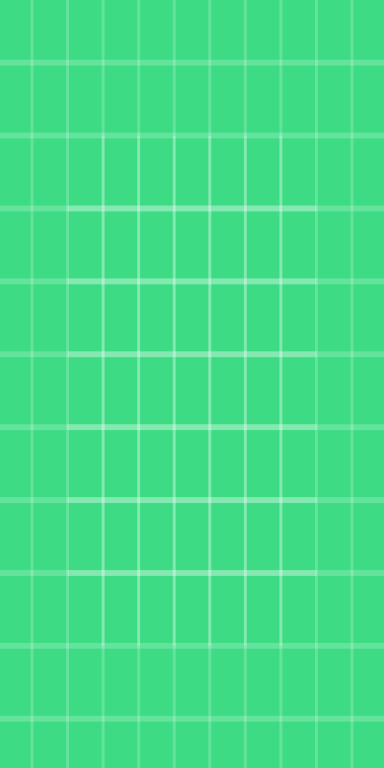
A Shadertoy shader for this pattern:

```glsl
// Green field ruled by a 10 x 10 grid of translucent white lines, with a second
// set of 6 x 6 shorter strokes brightening the middle of the same grid.
// Each line is a box-filtered distance to the nearest integer in cell space.

const vec3 FIELD_COLOR = vec3(0.239, 0.863, 0.518);
const vec3 LINE_COLOR = vec3(1.0);
const float LINE_OPACITY = 0.2;
const float LINE_WIDTH = 0.08;                   // in cells
const vec2 CELL_SIZE = vec2(0.09259, 0.09492);   // fraction of the canvas
const vec2 FIRST_LINE = vec2(0.08333, 0.0816);   // from the top left
const vec2 INNER_LINES = vec2(2.0, 7.0);         // first and last bright line
const vec2 INNER_SPAN = vec2(1.0, 8.0);          // where bright lines start and end

// Share of a pixel covered by the line nearest to each coordinate
vec2 lineCoverage(vec2 cell, vec2 pixel) {
    vec2 dist = abs(cell - round(cell));
    vec2 low = max(dist - 0.5 * pixel, vec2(-0.5 * LINE_WIDTH));
    vec2 high = min(dist + 0.5 * pixel, vec2(0.5 * LINE_WIDTH));
    return clamp((high - low) / pixel, 0.0, 1.0);
}

// Smooth-edged mask of the interval from range.x to range.y
vec2 insideRange(vec2 cell, vec2 range, vec2 pixel) {
    vec2 edgeDist = min(cell - range.x, range.y - cell);
    return clamp(edgeDist / pixel + 0.5, 0.0, 1.0);
}

vec3 blendLine(vec3 base, float coverage) {
    return mix(base, LINE_COLOR, LINE_OPACITY * coverage);
}

void mainImage(out vec4 fragColor, in vec2 fragCoord) {
    // Cell space, counted from the first line at the top left
    vec2 uv = fragCoord / iResolution.xy;
    uv.y = 1.0 - uv.y;
    vec2 cell = (uv - FIRST_LINE) / CELL_SIZE;
    vec2 pixel = 1.0 / (iResolution.xy * CELL_SIZE);

    // Full-length lines: x holds the verticals, y the horizontals
    vec2 outer = lineCoverage(cell, pixel);

    // Short strokes: limited in number across, and in length along
    vec2 index = round(cell);
    vec2 chosen = step(INNER_LINES.x, index) * step(index, vec2(INNER_LINES.y));
    vec2 inner = outer * chosen * insideRange(cell, INNER_SPAN, pixel).yx;

    // Every stroke is laid over the last, so crossings grow brighter
    vec3 color = FIELD_COLOR;
    color = blendLine(color, outer.x);
    color = blendLine(color, outer.y);
    color = blendLine(color, inner.x);
    color = blendLine(color, inner.y);
    fragColor = vec4(color, 1.0);
}
```
